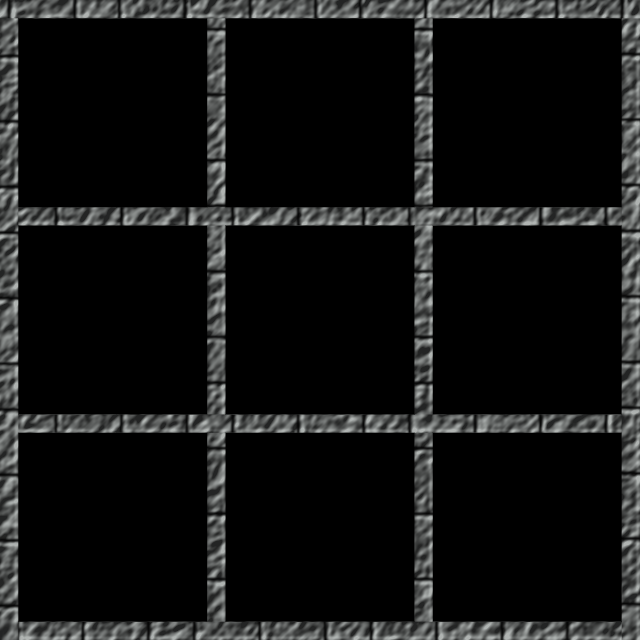
Reproduce this pattern procedurally as a WebGL 1 fragment shader.

```glsl
precision highp float;

// A three by three grid of black squares parted by narrow walls of grey stone.
// Walls are bands repeated at a fixed pitch, cut into bricks along their length;
// embossed gradient noise gives the chiselled grain. Unit: one wall thickness.

uniform vec2 u_resolution;

vec2 hashGradient(vec2 cell) {
  float angle = 6.2832 * fract(sin(dot(cell, vec2(127.1, 311.7))) * 4375.85);
  return vec2(cos(angle), sin(angle));
}

float gradientNoise(vec2 p) {
  vec2 i = floor(p), f = p - i;
  vec2 w = f * f * f * (f * (f * 6.0 - 15.0) + 10.0);
  float a = dot(hashGradient(i), f);
  float b = dot(hashGradient(i + vec2(1.0, 0.0)), f - vec2(1.0, 0.0));
  float c = dot(hashGradient(i + vec2(0.0, 1.0)), f - vec2(0.0, 1.0));
  float d = dot(hashGradient(i + 1.0), f - 1.0);
  return mix(mix(a, b, w.x), mix(c, d, w.x), w.y);
}

// Rough stone height, drawn out along the rising diagonal.
float relief(vec2 p) {
  vec2 q = vec2(p.x + p.y, 0.55 * (p.x - p.y));
  return gradientNoise(q * 1.5) + 0.5 * gradientNoise(q * 2.9 + 17.0);
}

float bump(float x, float width) {
  return exp(-x * x / (width * width));
}

// Brightness of a wall; each cycle of bricks ends in a shorter one.
float masonry(vec2 p, float along, float across, float start, float cycle) {
  const float brick = 3.57;
  float group = clamp(floor((along - start) / cycle), -1.0, 2.0);
  float q = along - start - group * cycle;
  float index = floor(q / brick);
  float fromJoint = q - index * brick;
  float toJoint = brick - fromJoint;
  if (group < 1.5) toJoint = min(toJoint, cycle - q);

  // Grain lit across the diagonal, shifted from brick to brick.
  float id = index + 5.0 * group + 3.0 * start;
  vec2 g = p + vec2(7.3, 3.9) * id;
  float tone = 0.335 + 0.025 * sin(id * 4.7);
  tone += 0.42 * (relief(g + 0.09) - relief(g - 0.09));

  // Bevels: pale far edge and brick start, shaded near edge, dark joint.
  tone += 0.17 * bump(across - 0.88, 0.11) - 0.07 * bump(across, 0.12);
  tone += 0.19 * bump(fromJoint - 0.24, 0.12);
  tone = clamp(tone, 0.14, 0.7);
  return tone * (1.0 - 0.82 * bump(min(fromJoint, toJoint), 0.1));
}

void main() {
  const float size = 34.9;
  const float pitch = 11.3;
  vec2 p = gl_FragCoord.xy / u_resolution * size;
  p.y = size - p.y;
  vec2 pixel = size / u_resolution;

  // Nearest wall in each direction, and how much of the pixel it covers.
  vec2 wall = floor((p + 5.0) / pitch);
  vec2 across = p - wall * pitch;
  vec2 cover = clamp(0.5 + min(across, 1.0 - across) / pixel, 0.0, 1.0);

  // Brick offsets differ between the outer and the inner walls.
  float rowStart = wall.y < 0.5 ? -6.64 : (wall.y < 2.5 ? 3.05 : 0.95);
  float rowCycle = wall.y < 0.5 ? 13.14 : 9.64;
  float columnStart = wall.x < 0.5 ? 3.05 : (wall.x < 2.5 ? 1.59 : 2.95);
  float row = masonry(p, p.x, across.y, rowStart, rowCycle);
  float column = masonry(p + 41.0, p.y, across.x, columnStart, 9.64);

  // Rows run over the inner columns; side columns stop only at the top row.
  float sideColumn = step(1.1, abs(wall.x - 1.5)) * step(0.5, wall.y);
  float rowOnTop = cover.y * (1.0 - cover.x * sideColumn);
  float stone = mix(column, row, rowOnTop) * max(cover.x, cover.y);
  gl_FragColor = vec4(stone * vec3(0.985, 1.01, 1.0), 1.0);
}
```
